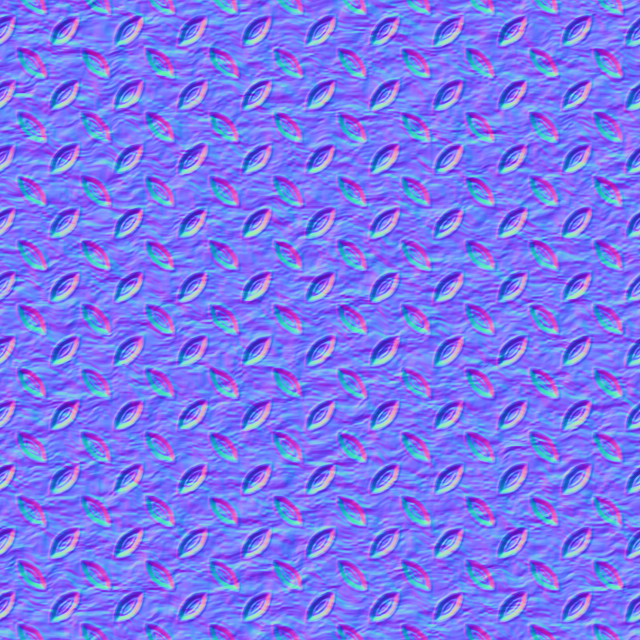
Reproduce this texture map procedurally as a three.js fragment shader.

```glsl
// Tangent-space normal map of worn tread plate: raised leaf-shaped studs, leaning
// left and right in alternate rows, on streaky rolled metal. A height field in
// cell units is differentiated, and its slopes become colour (green faces down).

varying vec2 vUv;

const float REPEATS = 10.0;                      // cells across and up
const vec2 RIGHT_CENTRE = vec2(0.01, 0.515);     // stud leaning right, in its cell
const vec2 LEFT_CENTRE = vec2(0.5, 0.01);        // stud leaning left
const float LEAN = 0.81;                         // angle from horizontal, radians
const float HALF_LENGTH = 0.29;
const float HALF_WIDTH = 0.122;
const float TIP_ROUNDING = 0.02;
const float RIM_OUTER = 0.015;                   // signed distances of the sloped rim
const float RIM_INNER = -0.05;
const float RIM_HEIGHT = 0.085;
const float CROWN_HEIGHT = 0.022;                // small step on top of the stud
const float DITCH_DEPTH = 0.014;                 // dip around the foot
const float DITCH_WIDTH = 0.022;
const float EDGE_WOBBLE = 0.014;
const vec2 STREAK_FREQ = vec2(30.0, 56.0);       // noise cells across and up
const float STREAK_HEIGHT = 0.056;
const float STREAK_FADE = 0.57;                  // height ratio between octaves
const float WARP = 0.012;
const vec2 TILT = vec2(-0.04, -0.07);            // overall lean of the surface
const float SLOPE_STEP = 0.0011;                 // sampling distance for slopes

float hash(vec2 p) {
  vec3 q = fract(p.xyx * vec3(0.1031, 0.1030, 0.0973));
  q += dot(q, q.yzx + 33.33);
  return fract((q.x + q.y) * q.z);
}

// Smooth value noise that wraps after "period" cells
float noise(vec2 p, vec2 period) {
  vec2 i = floor(p);
  vec2 f = p - i;
  vec2 u = f * f * f * (f * (f * 6.0 - 15.0) + 10.0);
  vec2 a = mod(i, period);
  vec2 b = mod(i + 1.0, period);
  return mix(mix(hash(a), hash(vec2(b.x, a.y)), u.x),
             mix(hash(vec2(a.x, b.y)), hash(b), u.x), u.y);
}

// Rolled metal: flattened octaves, bent by a slow warp
float streaks(vec2 uv) {
  vec2 bend = vec2(noise(uv * 23.0, vec2(23.0)), noise(uv * 31.0 + 7.0, vec2(31.0)));
  vec2 p = uv + WARP * (bend - 0.5);
  vec2 freq = STREAK_FREQ;
  float amp = STREAK_HEIGHT;
  float sum = 0.0;
  for (int i = 0; i < 3; i++) {
    sum += amp * noise(p * freq + float(i) * 5.37, freq);
    freq *= 2.0;
    amp *= STREAK_FADE;
  }
  return sum;
}

// Leaf outline made of two arcs; x runs across it, y along it
float leafDistance(vec2 p) {
  float radius = (HALF_LENGTH * HALF_LENGTH + HALF_WIDTH * HALF_WIDTH) / (2.0 * HALF_WIDTH);
  float x = sqrt(p.x * p.x + TIP_ROUNDING * TIP_ROUNDING);
  return length(vec2(x + radius - HALF_WIDTH, p.y)) - radius;
}

// One lattice of studs; side is 1 for leaning right, -1 for left
float studs(vec2 uv, vec2 centre, float side, float wobble) {
  vec2 p = uv * REPEATS - centre + 0.5;
  vec2 id = mod(floor(p), REPEATS);
  vec2 q = fract(p) - 0.5;
  q.x *= side;
  vec2 along = vec2(cos(LEAN), sin(LEAN));
  float vary = hash(id + 40.0 + side * 17.0) - 0.5;
  float d = leafDistance(vec2(q.x * along.y - q.y * along.x, dot(q, along)));
  d += wobble + 0.01 * vary;
  float rim = 1.0 - smoothstep(RIM_INNER, RIM_OUTER, d);
  float crown = 1.0 - smoothstep(-0.095, -0.068, d);
  float ditch = (d - 0.035) / DITCH_WIDTH;
  return RIM_HEIGHT * (1.0 + 0.25 * vary) * rim + CROWN_HEIGHT * crown
       - DITCH_DEPTH * exp(-ditch * ditch);
}

float surfaceHeight(vec2 uv) {
  float wobble = EDGE_WOBBLE * (noise(uv * 70.0, vec2(70.0)) - 0.5);
  return streaks(uv)
       + studs(uv, RIGHT_CENTRE, 1.0, wobble)
       + studs(uv, LEFT_CENTRE, -1.0, wobble);
}

void main() {
  // Central differences give the slope, per cell
  vec2 e = vec2(SLOPE_STEP, 0.0);
  vec2 rise = vec2(surfaceHeight(vUv + e.xy) - surfaceHeight(vUv - e.xy),
                   surfaceHeight(vUv + e.yx) - surfaceHeight(vUv - e.yx));
  vec2 slope = rise / (2.0 * SLOPE_STEP * REPEATS);

  // Pack the normal into colour
  vec3 normal = normalize(vec3(vec2(-slope.x, slope.y) + TILT, 1.0));
  gl_FragColor = vec4(normal * 0.5 + 0.5, 1.0);
}
```
